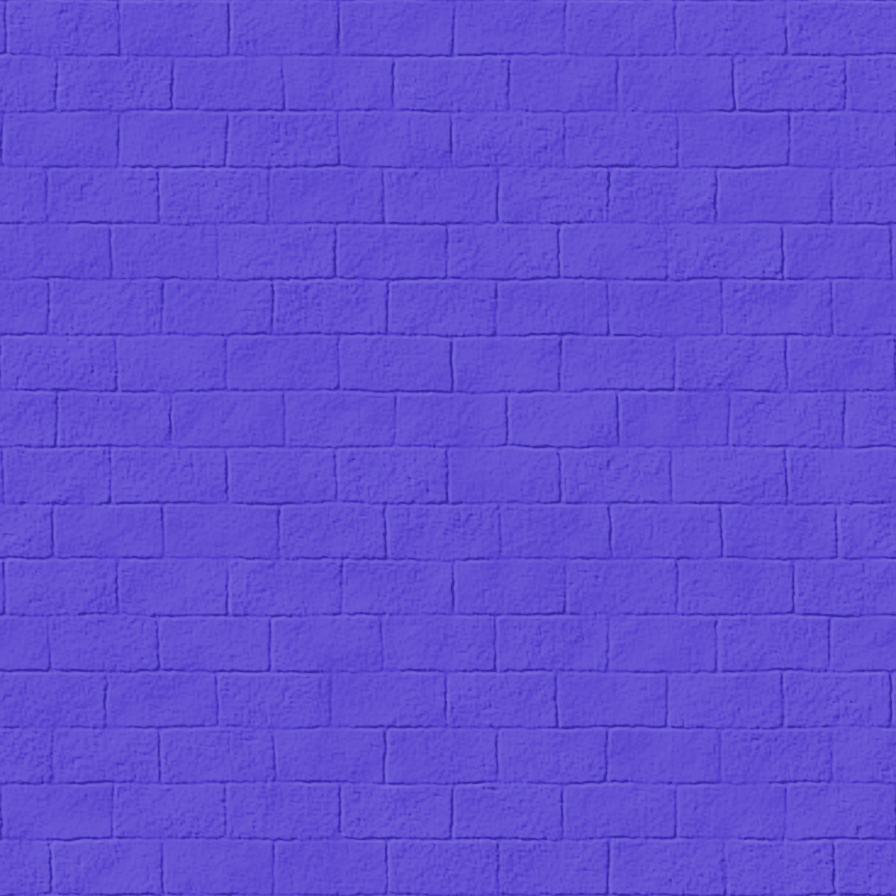
Reproduce this texture map procedurally as a WebGL 1 fragment shader.

```glsl
precision highp float;
// Painted brick wall in violet: 16 courses of 8 bricks in running bond.
// A height field of worn joints and plaster grain is lit from the upper left,
// then tinted by soft stains. All noise wraps, so the wall tiles seamlessly.

uniform vec2 u_resolution;

const float COURSES = 16.0;
const float BRICKS = 8.0;
const float BRICK_ASPECT = 2.0;      // brick width in course heights
const float JOINT_WIDTH = 0.055;     // half width of a joint, in courses
const float CORNER_RADIUS = 0.09;
const float BOND_SHIFT = 0.46;       // offset of every other course
const float COURSE_JITTER = 0.12;
const float JOINT_JITTER = 0.05;
const float SAG = 0.05;              // slow bend of the joints
const float CHIPPING = 0.035;        // ragged joint edges
const float GRAIN = 0.85;
const float PIT_DEPTH = 0.40;
const float LIGHT_STEP = 0.024;      // sampling distance for the relief
const float SHADOW_GAIN = 0.90;
const float LIGHT_GAIN = 0.72;
const float STAIN = 0.30;
const float EXPOSURE = -0.06;        // overall shift of the tone

const vec3 DEEP = vec3(0.23, 0.17, 0.65);
const vec3 SHADE = vec3(0.33, 0.25, 0.80);
const vec3 PAINT = vec3(0.398, 0.328, 0.830);
const vec3 HIGHLIGHT = vec3(0.475, 0.415, 0.855);

struct Brick {
  float gap;    // distance to the nearest joint, rounded at corners
  float seed;   // random value of the brick
};

float hash(vec2 p) {
  vec3 q = fract(vec3(p.xyx) * 0.1031);
  q += dot(q, q.yzx + 33.33);
  return fract((q.x + q.y) * q.z);
}

// Value noise with a whole number of cells per course, wrapping with the wall
float noise(vec2 p, float cells) {
  p *= cells;
  vec2 i = floor(p);
  vec2 f = p - i;
  f = f * f * (3.0 - 2.0 * f);
  float period = COURSES * cells;
  vec2 a = mod(i, period);
  vec2 b = mod(i + 1.0, period);
  float salt = cells * 7.0;
  return mix(mix(hash(a + salt), hash(vec2(b.x, a.y) + salt), f.x),
             mix(hash(vec2(a.x, b.y) + salt), hash(b + salt), f.x), f.y);
}

float fbm(vec2 p) {
  float sum = 0.0;
  float weight = 0.5;
  float cells = 1.0;
  for (int i = 0; i < 4; i++) {
    sum += weight * noise(p, cells);
    weight *= 0.6;
    cells *= 2.0;
  }
  return sum / 1.088;
}

// Uneven bond: each course and each upright joint has its own offset
Brick findBrick(vec2 p) {
  p += SAG * (vec2(noise(p, 1.0), noise(p.yx, 1.0)) - 0.5);
  p += CHIPPING * (vec2(noise(p, 10.0), noise(p.yx, 10.0)) - 0.5);
  float course = mod(floor(p.y), COURSES);
  float shift = BOND_SHIFT * (1.0 - mod(course, 2.0));
  shift += COURSE_JITTER * (hash(vec2(course, 5.0)) - 0.3);

  float x = p.x / BRICK_ASPECT - shift;
  float joint = floor(x + 0.5);
  float jitter = JOINT_JITTER * (hash(vec2(mod(joint, BRICKS), course + 40.0)) - 0.5);
  float side = x - joint - jitter;
  float column = mod(joint - step(side, 0.0), BRICKS);

  vec2 edge = vec2(abs(side) * BRICK_ASPECT, 0.5 - abs(fract(p.y) - 0.5));
  float gap = CORNER_RADIUS - length(max(CORNER_RADIUS - edge, 0.0));
  return Brick(gap, hash(vec2(column + 70.0, course)));
}

float jointFace(float gap) {
  return smoothstep(0.0, JOINT_WIDTH, gap);
}

float wallHeight(vec2 p) {
  Brick brick = findBrick(p);
  float depth = mix(0.2, 1.25, noise(p, 2.0));
  float rough = mix(0.7, 1.15, brick.seed) * mix(0.5, 1.4, noise(p, 3.0));
  float grain = 0.5 * noise(p, 12.0) + 0.5 * noise(p, 23.0);
  float pits = smoothstep(0.83, 0.97, noise(p, 9.0));
  return depth * jointFace(brick.gap) + rough * (GRAIN * grain - PIT_DEPTH * pits);
}

vec3 paintTone(float tone) {
  vec3 dark = mix(PAINT, SHADE, clamp(-tone * 2.0, 0.0, 1.0));
  dark = mix(dark, DEEP, clamp(-tone * 2.0 - 1.0, 0.0, 1.0));
  return mix(dark, HIGHLIGHT, clamp(tone, 0.0, 1.0));
}

void main() {
  vec2 p = gl_FragCoord.xy / u_resolution * COURSES;
  Brick brick = findBrick(p);

  // Relief: slopes facing the upper left catch light
  vec2 away = LIGHT_STEP * vec2(1.0, -1.0);
  float slope = wallHeight(p + away) - wallHeight(p - away);
  float tone = EXPOSURE + slope * (slope < 0.0 ? SHADOW_GAIN : LIGHT_GAIN);

  // Shadow in the joints, stains and a small change from brick to brick
  tone -= 0.3 * (1.0 - jointFace(brick.gap)) * noise(p, 4.0);
  tone += STAIN * (fbm(p) - 0.5) + 0.04 * (brick.seed - 0.5);
  gl_FragColor = vec4(paintTone(tone), 1.0);
}
```
